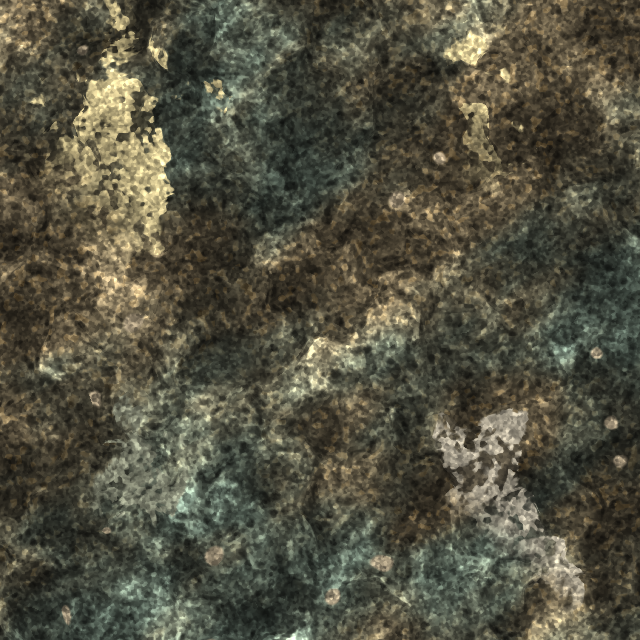
Reproduce this texture procedurally as a WebGL 1 fragment shader.

```glsl
precision highp float;
// Weathered dark rock with mottled moss, gritty grain and crusts of pale lichen.
uniform vec2 u_resolution;

vec3 hash3(vec2 p) {
  vec3 h = fract(p.xyx * vec3(0.1031, 0.1030, 0.0973));
  h += dot(h, h.yxz + 33.33);
  return fract((h.xxy + h.yzz) * h.zyx);
}

// Cellular noise: x = smoothly blended cell value, y = nearest distance, z = nearest id
vec3 cells(vec2 p) {
  vec2 base = floor(p);
  float total = 0.0, weights = 0.0, nearest = 9.0, id = 0.0;
  for (int j = -1; j <= 1; j++) {
    for (int i = -1; i <= 1; i++) {
      vec2 cell = base + vec2(float(i), float(j));
      vec3 h = hash3(cell + 71.0);
      vec2 d = cell + h.xy - p;
      float d2 = dot(d, d);
      float w = exp(-7.0 * d2);
      total += w * h.z;
      weights += w;
      if (d2 < nearest) {
        nearest = d2;
        id = h.z;
      }
    }
  }
  return vec3(total / weights, sqrt(nearest), id);
}

// Layered cellular noise, centred on zero
float layers(vec2 p) {
  float sum = 0.0, amp = 0.5;
  for (int i = 0; i < 5; i++) {
    sum += amp * (cells(p).x - 0.5);
    p = mat2(1.6, 1.2, -1.2, 1.6) * p + 13.7;
    amp *= 0.56;
  }
  return sum;
}

void main() {
  vec2 p = gl_FragCoord.xy / u_resolution.y;
  vec2 warp = vec2(cells(p * 17.0 + 5.0).x, cells(p * 17.0 + 40.0).x) - 0.5;
  vec2 slanted = vec2(dot(p, vec2(0.82, 0.57)) * 2.6, dot(p, vec2(-0.57, 0.82)) * 4.5);

  // Fields from broad stains down to single grains
  float broad = layers(slanted + 9.0);
  float hue = layers(slanted * 0.8 + 31.0);
  float mottle = layers(p * 13.0 + warp * 0.9 + 3.0);
  float ragged = layers(p * 10.0 + warp * 0.5 + 60.0);
  float grit = cells(p * 125.0 + warp).x - 0.5;
  float grain = cells(p * 225.0).x - 0.5;
  vec3 pit = cells(p * 48.0 + warp * 1.2);

  // Rock tint: warm brown above, cool green-grey below
  float warmth = smoothstep(-0.22, 0.22, hue + 0.3 * (p.y - 0.47));
  vec3 rock = mix(vec3(0.232, 0.268, 0.238), vec3(0.298, 0.266, 0.204), warmth);

  // Brightness as a sum of exponents
  float fine = 0.65 * grit + 0.6 * grain;
  float tone = 1.2 * broad + 1.4 * mottle + fine;
  tone += 0.38 * smoothstep(0.03, 0.13, ragged + 0.3 * mottle);
  tone -= 0.45 * step(0.6, pit.z) * (1.0 - smoothstep(0.15, 0.4, pit.y));
  vec3 color = rock * exp(tone - 0.07);
  color += vec3(0.06, 0.035, 0.0) * smoothstep(0.2, 0.4, grit) * warmth;

  // Large lichen crusts, crisp on the upper right and fading to the lower left
  float holes = smoothstep(-0.32, -0.12, 0.7 * grit + 0.5 * (pit.x - 0.5) + 0.8 * mottle);
  for (int i = 0; i < 4; i++) {
    float n = float(i);
    float angle = 2.5 - 1.65 * n;
    vec2 q = p - 0.5 - 0.42 * vec2(cos(angle), sin(angle)) - warp * 0.02;
    float radius = 0.075 + 0.05 * exp(-n);
    q.x -= 0.3 * q.y * sin(n * 2.0);
    float inside = 1.0 - length(q * vec2(1.15, 0.85)) / radius + 3.2 * ragged;
    float fade = smoothstep(-1.1, 0.2, dot(q, vec2(0.7, 0.7)) / radius);
    float cover = smoothstep(0.0, 0.14, inside) * fade * mix(0.25, 1.0, holes);
    vec3 lichen = mix(vec3(0.77, 0.71, 0.52), vec3(0.66, 0.63, 0.56), step(1.5, n));
    lichen = mix(lichen, vec3(0.47, 0.48, 0.41), step(2.5, n));
    color = mix(color, lichen * exp(0.8 * fine + 0.7 * mottle), cover * 0.92);
  }

  // Sparse small lichen buttons
  vec3 button = cells(p * 14.0 + warp * 0.25 + 22.0);
  float dot_cover = step(0.92, button.z) * (1.0 - smoothstep(0.11, 0.18, button.y - 0.25 * ragged));
  color = mix(color, vec3(0.63, 0.57, 0.47) * exp(fine), dot_cover * 0.85);

  gl_FragColor = vec4(clamp(color, 0.0, 1.0), 1.0);
}
```
